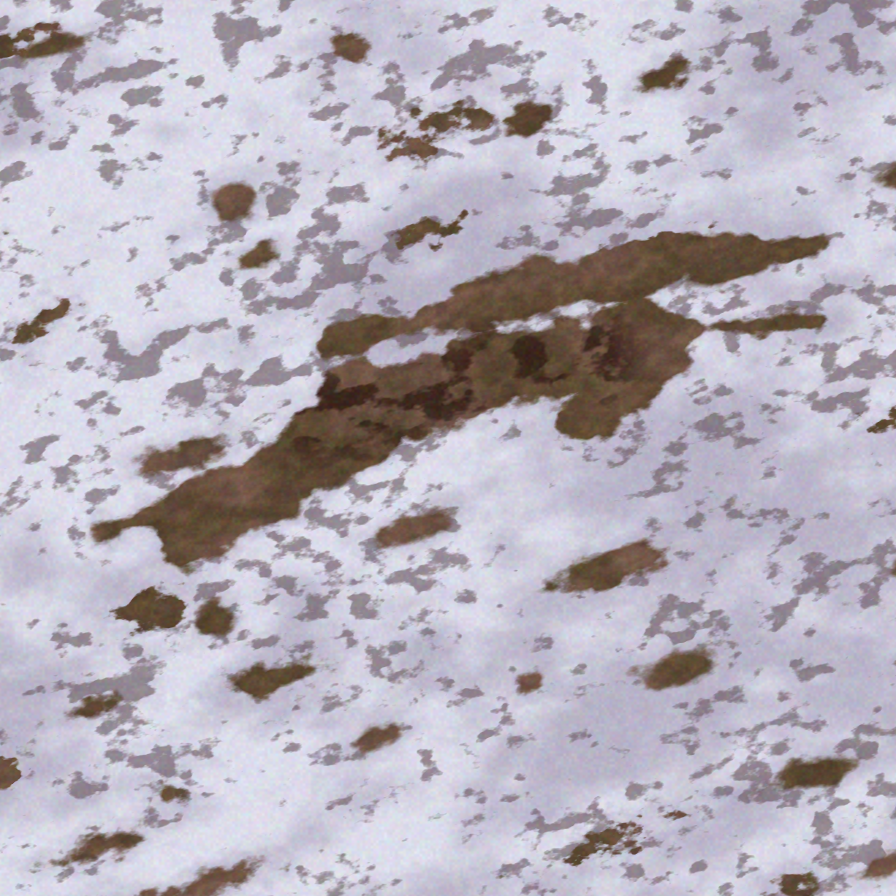
This texture is drawn by a WebGL 2 fragment shader. Its source:

```glsl
#version 300 es
precision highp float;

#define SLOPE 0.27
#define EDGE_SOFTNESS 0.0045
#define CLOD_CELL vec2(0.145, 0.095)
#define CLOD_SHARE 0.56
#define SPECK_SCALE 42.0
#define SPECK_OPACITY 0.6
#define GRAIN_SCALE 330.0
#define GRAIN_AMOUNT 0.075
#define SNOW_LIGHT vec3(0.865, 0.865, 0.92)
#define SNOW_SHADE vec3(0.72, 0.70, 0.78)
#define SOIL vec3(0.36, 0.28, 0.20)
#define SOIL_DARK vec3(0.20, 0.12, 0.09)

uniform vec2 u_resolution;
out vec4 fragColor;

// Integer hash: three values in 0..1 per lattice cell
vec3 hash3(vec2 cell, uint seed) {
  uvec3 v = uvec3(uvec2(ivec2(cell)), seed) * 1664525u + 1013904223u;
  v.x += v.y * v.z; v.y += v.z * v.x; v.z += v.x * v.y;
  v ^= v >> 16u;
  v.x += v.y * v.z; v.y += v.z * v.x; v.z += v.x * v.y;
  return vec3(v >> 8u) / 16777216.0;
}

vec3 noise3(vec2 p, uint seed) {
  vec2 i = floor(p), f = fract(p);
  f = f * f * (3.0 - 2.0 * f);
  vec3 low = mix(hash3(i, seed), hash3(i + vec2(1, 0), seed), f.x);
  vec3 high = mix(hash3(i + vec2(0, 1), seed), hash3(i + vec2(1, 1), seed), f.x);
  return mix(low, high, f.y);
}

float fbm(vec2 p, uint seed) {
  float sum = 0.0, weight = 0.5;
  for (int octave = 0; octave < 4; octave++) {
    sum += weight * noise3(p, seed + uint(octave)).x;
    p = mat2(1.6, 1.2, -1.2, 1.6) * p;
    weight *= 0.5;
  }
  return sum / 0.9375;
}

// Distance to a segment whose radius tapers from ra to rb
float taper(vec2 p, vec2 a, vec2 b, float ra, float rb) {
  vec2 ab = b - a;
  float h = clamp(dot(p - a, ab) / dot(ab, ab), 0.0, 1.0);
  return length(p - a - h * ab) - mix(ra, rb, h);
}

// Large bare bank: a lower body and a thinner upper ridge
float bank(vec2 p) {
  float body = taper(p, vec2(0.20, 0.405), vec2(0.40, 0.52), 0.034, 0.045);
  body = min(body, taper(p, vec2(0.12, 0.41), vec2(0.22, 0.43), 0.011, 0.035));
  body = min(body, taper(p, vec2(0.40, 0.55), vec2(0.73, 0.615), 0.043, 0.043));
  body = min(body, taper(p, vec2(0.66, 0.54), vec2(0.74, 0.61), 0.034, 0.04));
  body = min(body, taper(p, vec2(0.76, 0.63), vec2(0.91, 0.645), 0.022, 0.006));
  float ridge = taper(p, vec2(0.37, 0.613), vec2(0.60, 0.685), 0.009, 0.034);
  ridge = min(ridge, taper(p, vec2(0.60, 0.68), vec2(0.77, 0.712), 0.024, 0.023));
  ridge = min(ridge, taper(p, vec2(0.77, 0.71), vec2(0.91, 0.73), 0.021, 0.008));
  return min(body, ridge);
}

// Scattered clods, some smooth and some ragged like tufts
float clods(vec2 q, float roughness) {
  vec2 home = floor(q / CLOD_CELL);
  float nearest = 1.0;
  for (int y = -1; y <= 1; y++)
  for (int x = -1; x <= 1; x++) {
    vec2 cell = home + vec2(x, y);
    vec3 place = hash3(cell, 71u), form = hash3(cell, 72u);
    if (place.z > CLOD_SHARE) continue;
    vec2 center = (cell + 0.5 + (place.xy - 0.5) * 0.8) * CLOD_CELL;
    vec2 radius = vec2(mix(0.017, 0.06, form.x * form.x), mix(0.008, 0.02, form.y));
    float d = (length((q - center) / radius) - 1.0) * radius.y;
    nearest = min(nearest, d + roughness * mix(0.02, 0.085, form.z * form.z));
  }
  return nearest;
}

void main() {
  vec2 p = gl_FragCoord.xy / min(u_resolution.x, u_resolution.y);
  float c = cos(SLOPE), s = sin(SLOPE);
  vec2 q = mat2(c, -s, s, c) * p;
  vec2 grainFlow = q * vec2(1.0, 1.6);

  // Snow with broad soft hollows
  float hollow = 0.65 * fbm(grainFlow * 4.5, 11u) + 0.35 * fbm(grainFlow * 17.0, 21u);
  vec3 color = mix(SNOW_LIGHT, SNOW_SHADE, smoothstep(0.36, 0.68, hollow));

  // Distance to bare ground with rough outlines
  float coarse = fbm(grainFlow * 15.0, 31u) - 0.5;
  float fine = fbm(grainFlow * 44.0, 41u) - 0.5;
  float bankDistance = bank(p) + coarse * 0.045 + fine * 0.022;
  float ground = min(bankDistance, clods(q, 0.5 * coarse + 0.8 * fine));

  // Thin snow around the ground and clustered specks
  color = mix(color, SNOW_SHADE, 0.55 * smoothstep(0.018, 0.0, ground));
  float cluster = fbm(grainFlow * 6.0, 51u) - 0.5;
  float speck = fbm(grainFlow * SPECK_SCALE, 61u) + 0.6 * cluster;
  color = mix(color, vec3(0.40, 0.33, 0.36), SPECK_OPACITY * smoothstep(0.60, 0.76, speck));

  // Soil mottled from olive to reddish, with dark crevices in the bank
  vec3 soil = SOIL + vec3(0.07, 0.045, 0.07) * smoothstep(0.42, 0.68, fbm(grainFlow * 11.0, 81u));
  soil *= 0.8 + 0.4 * fbm(grainFlow * 60.0, 91u);
  float core = smoothstep(0.085, 0.015, taper(p, vec2(0.36, 0.54), vec2(0.66, 0.60), 0.0, 0.0));
  float crevice = smoothstep(0.50, 0.64, fbm(q * vec2(26.0, 46.0), 101u));
  soil = mix(soil, SOIL_DARK, 0.85 * core * crevice);
  color = mix(color, soil, smoothstep(EDGE_SOFTNESS, -EDGE_SOFTNESS, ground));

  // Fine coloured grain
  vec3 grain = noise3(p * GRAIN_SCALE, 111u) + 0.6 * noise3(p * GRAIN_SCALE * 0.5, 121u) - 0.8;
  color += GRAIN_AMOUNT * grain * mix(vec3(grain.g), vec3(1.0), 0.8);
  fragColor = vec4(clamp(color, 0.0, 1.0), 1.0);
}
```
